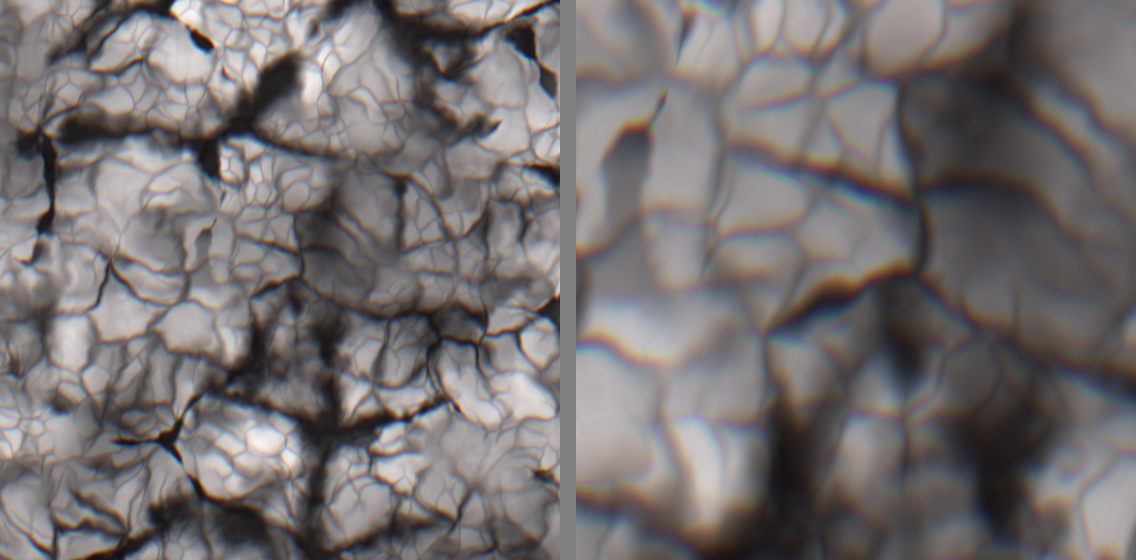
Left, the full canvas; right, a detail of the centre.
A three.js fragment shader for this texture:

```glsl
// Draws clumped grey rock with frayed dark crevices, fine cracks and soft colour fringes.
varying vec2 vUv;

const vec2 BOULDER_SCALE = vec2(3.6, 4.8);
const float LUMP_SCALE = 11.5;
const float GRAIN_SCALE = 25.0;
const float WARP_SCALE = 8.0;
const float WARP_AMOUNT = 0.1;
const float BASE_TONE = 0.595;
const float PATCH_CONTRAST = 0.72;
const float CREVICE_TONE = 0.13;
const float CRACK_TONE = 0.56;
const float POCKET_TONE = 0.22;
const float GRAIN_TONE = 0.76;
const vec2 LIGHT_DIR = vec2(-0.5, -0.86);
const vec2 FRINGE_SHIFT = vec2(0.0008, 0.0033);
const vec3 SHADOW_COLOR = vec3(0.045, 0.032, 0.036);
const vec3 ROCK_TINT = vec3(1.0, 0.985, 0.985);

vec2 hash2(vec2 p) {
  vec3 q = fract(vec3(p.xyx) * vec3(0.1031, 0.1030, 0.0973));
  q += dot(q, q.yzx + 33.33);
  return fract((q.xx + q.yz) * q.zy);
}

float noise(vec2 p) {
  vec2 i = floor(p);
  vec2 f = fract(p);
  f = f * f * (3.0 - 2.0 * f);
  float low = mix(hash2(i).x, hash2(i + vec2(1.0, 0.0)).x, f.x);
  float high = mix(hash2(i + vec2(0.0, 1.0)).x, hash2(i + vec2(1.0, 1.0)).x, f.x);
  return mix(low, high, f.y);
}

float fbm(vec2 p) {
  float sum = 0.0;
  float amplitude = 0.533;
  for (int i = 0; i < 4; i++) {
    sum += amplitude * noise(p);
    p = mat2(1.6, 1.2, -1.2, 1.6) * p + 17.3;
    amplitude *= 0.5;
  }
  return sum;
}

// Cellular lumps: xy = position relative to the centre, z = border gap, w = random id.
vec4 cells(vec2 p) {
  vec2 base = floor(p);
  vec2 local = fract(p);
  vec2 offset = vec2(0.0);
  float nearest = 8.0;
  float second = 8.0;
  float id = 0.0;
  for (int y = -1; y <= 1; y++) {
    for (int x = -1; x <= 1; x++) {
      vec2 cell = vec2(float(x), float(y));
      vec2 jitter = hash2(base + cell);
      vec2 toPoint = local - cell - jitter;
      float d = length(toPoint);
      if (d < nearest) {
        second = nearest;
        nearest = d;
        offset = toPoint;
        id = fract(jitter.x * 7.3 + jitter.y * 3.1);
      } else {
        second = min(second, d);
      }
    }
  }
  return vec4(offset, second - nearest, id);
}

// Brightness of the rock surface.
float rockTone(vec2 p) {
  vec2 warp = vec2(fbm(p * WARP_SCALE), fbm(p * WARP_SCALE + 41.7)) - 0.5;
  vec2 q = p + WARP_AMOUNT * warp;
  vec4 boulder = cells(q * BOULDER_SCALE + 3.7);
  vec4 lump = cells(q * LUMP_SCALE + 20.0);
  vec4 grain = cells(q * GRAIN_SCALE + 50.0);
  float mottle = fbm(q * 32.0) - 0.5;

  // Broad light patches, domed lumps and fine mottling; shading fades at the borders.
  float tone = BASE_TONE + PATCH_CONTRAST * (fbm(p * 4.0 + 9.0) - 0.5);
  float inside = smoothstep(0.0, 0.3, lump.z);
  float grainInside = smoothstep(0.0, 0.35, grain.z);
  tone += inside * (0.1 * (lump.w - 0.5) + 0.14 * dot(lump.xy, LIGHT_DIR) * tone);
  tone += grainInside * 0.06 * (grain.w - 0.5);
  tone *= 1.06 - 0.2 * dot(lump.xy, lump.xy) - 0.1 * dot(grain.xy, grain.xy);
  tone *= 1.0 + 0.24 * mottle;

  // Frayed crevices between boulders, closed in places.
  float width = mix(0.04, 0.44, smoothstep(0.25, 0.75, noise(p * 5.0 + 30.0)));
  float fray = 0.55 * (fbm(p * 14.0 + 70.0) - 0.5);
  float crevice = smoothstep(-0.06, width, boulder.z + fray);
  crevice = mix(crevice, 1.0, 0.65 * smoothstep(0.5, 0.8, noise(p * 6.0 + 61.0)));

  // Ragged cracks that fade along their length and deepen into dark pockets.
  float crackFade = smoothstep(0.25, 0.7, noise(p * 10.0 + 5.0));
  float crack = smoothstep(-0.04, 0.28, lump.z + 0.22 * mottle);
  crack = mix(crack, 1.0, 0.6 * crackFade);
  float pocket = smoothstep(0.5, 0.68, fbm(p * 6.0 + 90.0));
  float grainFade = smoothstep(0.25, 0.75, noise(p * 17.0 + 80.0));
  float grainCrack = mix(smoothstep(-0.05, 0.3, grain.z + 0.15 * mottle), 1.0, grainFade);

  tone *= mix(CREVICE_TONE, 1.0, crevice);
  tone *= mix(mix(CRACK_TONE, POCKET_TONE, pocket), 1.0, crack);
  tone *= mix(GRAIN_TONE, 1.0, grainCrack);
  return clamp(tone, 0.0, 1.0);
}

void main() {
  // Shifted channels give warm upper and cool lower crevice rims.
  vec3 tone = vec3(rockTone(vUv + FRINGE_SHIFT), rockTone(vUv), rockTone(vUv - FRINGE_SHIFT));
  vec3 color = SHADOW_COLOR + ROCK_TINT * tone;
  gl_FragColor = vec4(min(color, 1.0), 1.0);
}
```
